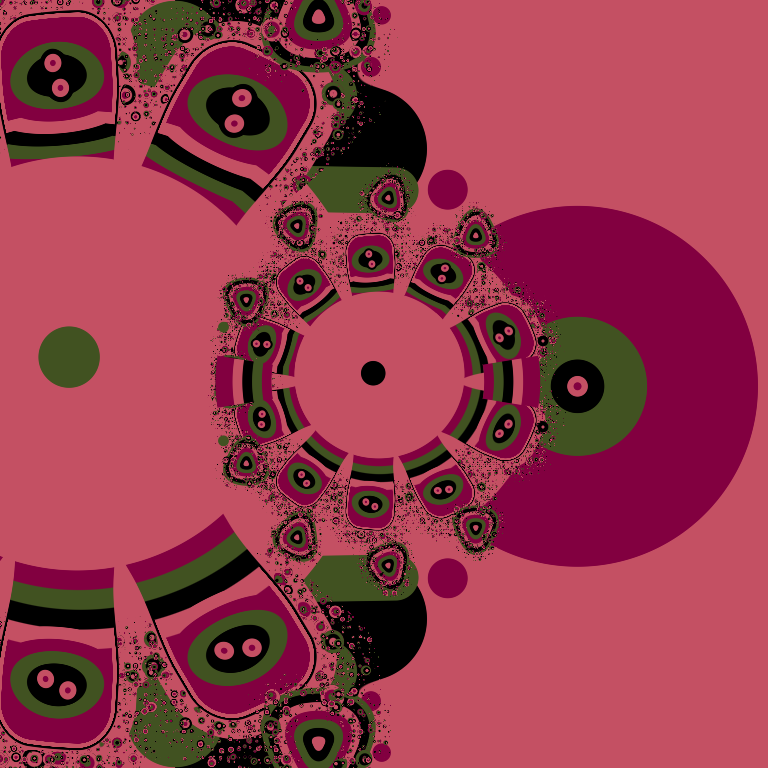
A WebGL 1 fragment shader for this background:

```glsl
precision highp float;
// Two self-similar gears of eyed petals beside a nested disc, in a fractal style.
// Each gear folds the angle into ten cells; contour levels cycle through four
// colours, and jittered beads at several scales form the lace around the petals.
uniform vec2 u_resolution;

const vec3 ROSE = vec3(0.77, 0.315, 0.39);
const vec3 WINE = vec3(0.51, 0.0, 0.25);
const vec3 MOSS = vec3(0.255, 0.32, 0.13);
const vec3 INK = vec3(0.0);
const float CELL = 0.6283185;

float hash(vec2 p) {
  vec3 v = fract(vec3(p.xyx) * 0.1031);
  v += dot(v, v.yzx + 33.33);
  return fract((v.x + v.y) * v.z);
}

// Colour cycle, with smooth steps between whole levels
vec3 level(float k) {
  k = mod(k + 0.5, 4.0);
  return k < 1.0 ? ROSE : k < 2.0 ? WINE : k < 3.0 ? MOSS : INK;
}

vec3 bands(float n, float w) {
  float k = floor(n + 0.5);
  w = min(w, 0.4);
  return mix(level(k - 1.0), level(k), smoothstep(-w, w, n - k));
}

vec3 paint(vec3 under, vec3 over, float d, float w) {
  return mix(under, over, 1.0 - smoothstep(-w, w, d));
}

float disc(vec2 p, vec2 c, float r) { return length(p - c) - r; }

float capsule(vec2 p, vec2 a, vec2 b, float r) {
  vec2 e = b - a;
  return length(p - a - e * clamp(dot(p - a, e) / dot(e, e), 0.0, 1.0)) - r;
}

float blend(float a, float b, float k) {
  float h = max(k - abs(a - b), 0.0) / k;
  return min(a, b) - h * h * k * 0.25;
}

// Jittered ringed beads on finer and finer grids; none where amount is zero
vec3 beads(vec3 col, vec2 p, float amount, float w) {
  float s = 10.0;
  for (int i = 0; i < 4; i++) {
    vec2 id = floor(p * s);
    float h = hash(id + s);
    vec2 jitter = 0.3 * (vec2(hash(id + 63.1), hash(id + 97.7)) - 0.5);
    float d = length(fract(p * s) - 0.5 - jitter);
    float r = 0.4 * amount * smoothstep(0.25, 1.0, h);
    if (r > 0.03) {
      vec3 ring = bands(floor(h * 37.0) + 3.0 * (1.0 - d / r), 0.2);
      col = paint(col, ring, d - r, min(w * s, 0.5 * r));
    }
    s *= 1.8;
  }
  return col;
}

// q.x runs across the petal, q.y along the gear radius
vec3 petal(vec2 q, float start, float edge, float tilt, float w) {
  float stripe = min(1.0 + 4.0 * (q.y - start) / (0.88 - start), 5.4);
  float rim = 4.9 - (edge + 0.02) / 0.014;
  vec2 e = q - vec2(0.0, 1.0);
  float eye = 5.0 + (0.225 - length(e * vec2(1.0, 1.5))) / 0.06;
  vec3 col = bands(min(max(stripe, min(eye, 7.4)), rim), w * 20.0);
  vec2 lobe = mat2(cos(tilt), sin(tilt), -sin(tilt), cos(tilt)) * e;
  col = paint(col, INK, length(lobe * vec2(1.5, 1.0)) - 0.09, w);
  lobe.y = abs(lobe.y) - 0.043;
  col = paint(col, ROSE, length(lobe) - 0.03, w);
  return paint(col, WINE, length(lobe) - 0.01, w);
}

// Gear whose petal eyes lie near radius 1; cells within "gap" of the axis stay open
vec3 gear(vec3 col, vec2 p, float gap, float w) {
  float a = atan(p.y, p.x);
  float bulge = exp(-1.1 * a * a);
  float r = length(p) / (1.0 + 0.12 * bulge);
  float turned = a - 0.13 * sin(a) * (0.5 + 0.5 * cos(a));
  vec2 q = vec2((mod(turned, CELL) - 0.5 * CELL) * r, r);
  float start = 0.68 + 0.055 * sin(a) - 0.05 * bulge;
  vec2 halfSize = vec2(0.175 + 0.04 * smoothstep(0.65, 1.0, r), 0.5 * (1.21 - start));
  float corner = 0.13 * smoothstep(0.75, 1.0, r);
  vec2 b = abs(q - vec2(0.0, 1.21 - halfSize.y)) - halfSize + corner;
  float edge = length(max(b, 0.0)) + min(max(b.x, b.y), 0.0) - corner;
  if (abs(turned) < gap) edge = 1.0;

  col = paint(col, ROSE, min(length(p) - 1.0, edge - 0.065), w);
  float lace = smoothstep(-0.01, 0.02, edge) * (1.0 - smoothstep(0.06, 0.26, edge));
  col = beads(col, p, lace * smoothstep(0.72, 0.95, r), w);
  float tilt = p.y > 0.0 ? 0.25 : 1.2;
  col = mix(col, petal(q, start, edge, tilt, w), 1.0 - smoothstep(-w, w, edge));

  // Small rosettes scattered round the outer ring
  vec2 m = vec2(p.x, abs(p.y));
  for (int i = 0; i < 5; i++) {
    float k = float(i);
    float turn = 0.98 + 0.535 * k;
    vec2 c = (1.44 + 0.115 * sin(1.2 * k) - 0.04 * k) * vec2(cos(turn), sin(turn));
    vec2 v = m - c;
    float d = length(v * vec2(1.0, 0.9)) * (1.0 + 0.1 * sin(3.0 * atan(v.y, v.x) + k));
    col = paint(col, bands(3.4 + (0.15 - d) / 0.028, w * 33.0), d - 0.18, w);
    float fringe = smoothstep(0.06, 0.12, d) * (1.0 - smoothstep(0.15, 0.27, d));
    col = beads(col, p + k, fringe, w);
  }
  return col;
}

void main() {
  vec2 p = gl_FragCoord.xy / u_resolution;
  float w = 0.6 / min(u_resolution.x, u_resolution.y);
  vec2 m = vec2(p.x, abs(p.y - 0.5));
  vec2 smallP = (p - vec2(0.492, 0.503)) / 0.159;
  vec2 bigP = (p - vec2(0.098, 0.505)) / 0.395;

  // Nested disc, clipped by the halo of the small gear
  float d = max(disc(p, vec2(0.752, 0.497), 0.0), 0.001);
  vec3 col = bands(clamp(1.0 + log(0.235 / d) / 0.953, 0.5, 5.4), w / d);
  col = paint(col, ROSE, disc(p, vec2(0.49, 0.5), 0.211), w);

  // Dark mirrored blobs and wine droplets
  float dark = blend(disc(m, vec2(0.475, 0.306), 0.081), disc(m, vec2(0.39, 0.449), 0.08), 0.05);
  col = paint(col, INK, min(dark, disc(m, vec2(0.306, 0.5), 0.078)), w);
  float moss = capsule(m, vec2(0.39, 0.254), vec2(0.515, 0.252), 0.03);
  moss = min(moss, disc(m, vec2(0.423, 0.375), 0.042));
  col = paint(col, MOSS, min(moss, disc(m, vec2(0.228, 0.436), 0.063)), w);
  float drops = min(disc(m, vec2(0.583, 0.253), 0.026), disc(m, vec2(0.497, 0.48), 0.012));
  col = paint(col, WINE, min(drops, disc(m, vec2(0.483, 0.413), 0.013)), w);

  // Gears, then the striped bridge between small gear and disc
  col = gear(col, bigP, CELL, w / 0.395);
  col = gear(col, smallP, 0.0, w / 0.159);
  float reach = length(smallP);
  float bridge = max(abs(smallP.y) - 0.16 * reach, abs(reach - 1.1) - 0.23);
  float stripes = min(1.0 + (reach - 0.87) / 0.08, 5.4);
  col = paint(col, bands(stripes, w / 0.0127), bridge, w / 0.159);

  // Hubs and satellites
  col = paint(col, MOSS, disc(p, vec2(0.09, 0.535), 0.04), w);
  col = paint(col, INK, disc(p, vec2(0.486, 0.514), 0.016), w);
  col = paint(col, MOSS, disc(m, vec2(0.291, 0.074), 0.007), w);
  col = paint(col, INK, disc(m, vec2(0.707, 0.056), 0.007), w);
  col = paint(col, ROSE, disc(m, vec2(0.707, 0.056), 0.002), w);
  gl_FragColor = vec4(col, 1.0);
}
```
